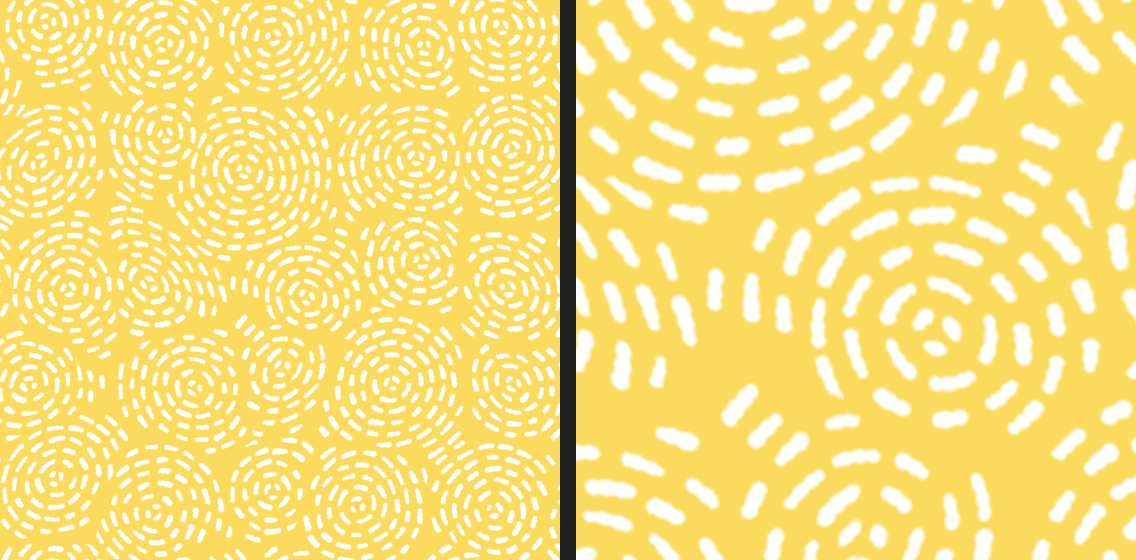
Left, the full canvas; right, a detail of the centre.
A WebGL 1 fragment shader for this pattern:

```glsl
precision highp float;
// Hand-drawn white dashes on yellow, set in concentric rings around scattered swirls.
// Swirl centres sit in a jittered grid; a weighted cellular distance gives each swirl
// its territory, and a dash is kept only if its middle lies well inside that territory.

uniform vec2 u_resolution;

const float TAU = 6.2831853;
const float CELL = 0.2;           // grid step between swirls
const float RING_STEP = 0.0208;   // distance between rings

vec3 hash3(vec2 p) {
  vec3 q = fract(p.xyx * vec3(0.1031, 0.1030, 0.0973));
  q += dot(q, q.yxz + 33.33);
  return fract((q.xxy + q.yzz) * q.zyx);
}

// Centre of the swirl in a cell (xy) and how far it pushes its neighbours back (z)
vec3 swirl(vec2 cell) {
  vec3 h = hash3(cell + 17.0);
  return vec3((cell + 0.2 + 0.6 * h.xy) * CELL, 0.06 * h.z);
}

float weightedDistance(vec2 p, vec2 cell) {
  vec3 s = swirl(cell);
  return distance(p, s.xy) - s.z;
}

// Positive inside the territory of the owner, zero on its border
float territory(vec2 p, vec2 owner) {
  float rival = 10.0;
  vec2 home = floor(p / CELL);
  for (int y = -1; y <= 1; y++) {
    for (int x = -1; x <= 1; x++) {
      vec2 cell = home + vec2(x, y);
      if (distance(cell, owner) > 0.5) rival = min(rival, weightedDistance(p, cell));
    }
  }
  return rival - weightedDistance(p, owner);
}

// Signed distance to the nearest dash of one swirl
float swirlDashes(vec2 p, vec2 cell) {
  vec2 centre = swirl(cell).xy;
  vec2 v = p - centre;
  float r = length(v);
  float ring = floor(r / RING_STEP);
  float radius = (ring + 0.5) * RING_STEP;

  // Split the ring into a whole number of slots, one dash in each
  float count = max(3.0, floor(TAU * radius / 0.036 + 0.5));
  float arc = TAU * radius / count;
  float shift = hash3(cell * 7.0 + vec2(ring, 90.0)).x;
  float turn = atan(v.y, v.x + 1e-6) / TAU * count + shift;
  float slot = floor(turn);
  vec3 h = hash3(cell * 31.0 + vec2(ring * 5.0, mod(slot + 0.5, count)) + 60.0);

  // Tapered, slightly tilted and wobbly stroke
  float slide = 0.07 * (h.y - 0.5);
  float x = (turn - slot - 0.5 - slide) * arc;
  float y = r - radius + 0.2 * (h.z - 0.5) * x + 0.003 * (h.y - 0.5);
  float halfLength = arc * mix(0.27, 0.43, h.x);
  float halfWidth = mix(0.0036, 0.005, h.z);
  halfWidth *= 1.0 + 0.5 * (h.y - 0.5) * clamp(x / halfLength, -1.0, 1.0);
  halfWidth += 0.0004 * sin(x * 700.0 + h.z * 40.0);
  float d = length(vec2(max(abs(x) - halfLength + halfWidth, 0.0), y)) - halfWidth;

  // Drop dashes of foreign territory and trim those that cross a border
  if (d < 0.004) {
    float angle = (slot + 0.5 + slide - shift) / count * TAU;
    vec2 middle = centre + radius * vec2(cos(angle), sin(angle));
    if (territory(middle, cell) < 0.011) return 1.0;
    d = max(d, 0.003 - 0.5 * territory(p, cell));
  }
  return d;
}

void main() {
  float side = min(u_resolution.x, u_resolution.y);
  vec2 p = gl_FragCoord.xy / side;

  // Bend the rings a little with layered sines
  p += 0.010 * sin(p.yx * 11.0 + vec2(0.7, 2.9));
  p += 0.004 * sin(p.yx * 23.0 + p * 9.0 + vec2(4.1, 1.3));

  float d = 1.0;
  vec2 home = floor(p / CELL);
  for (int y = -2; y <= 2; y++) {
    for (int x = -2; x <= 2; x++) {
      d = min(d, swirlDashes(p, home + vec2(x, y)));
    }
  }

  float soft = max(0.0017, 0.8 / side);
  float ink = 1.0 - smoothstep(-soft, soft, d);
  vec3 yellow = vec3(0.98, 0.86, 0.365);
  vec3 white = vec3(0.995, 0.995, 0.985);
  gl_FragColor = vec4(mix(yellow, white, ink), 1.0);
}
```
